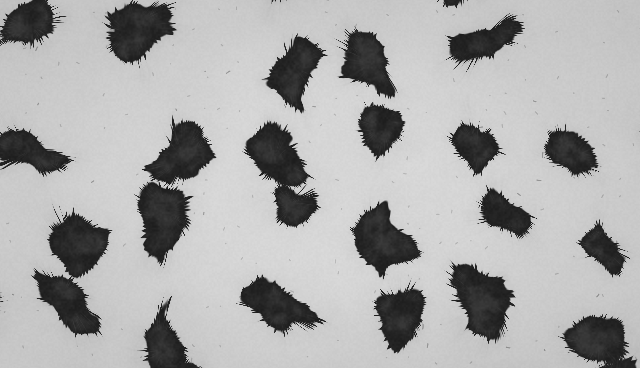
Give the GLSL for this texture, as a Shadertoy shader.

```glsl
const float TAU = 6.2831853;
const vec2 CELL = vec2(0.29, 0.25);
const float PAPER_LIGHT = 0.836;
const float INK_DARK = 0.13;
const float INK_LIGHT = 0.215;

float hash(vec2 p) {
    vec3 q = fract(p.xyx * 0.1031);
    q += dot(q, q.yzx + 33.33);
    return fract((q.x + q.y) * q.z);
}

float noise(vec2 p) {
    vec2 i = floor(p), f = fract(p);
    f = f * f * (3.0 - 2.0 * f);
    return mix(mix(hash(i), hash(i + vec2(1, 0)), f.x),
               mix(hash(i + vec2(0, 1)), hash(i + vec2(1, 1)), f.x), f.y);
}

float fbm(vec2 p) {
    float sum = 0.0, amp = 0.5;
    for (int i = 0; i < 4; i++) {
        sum += amp * noise(p);
        p = p * 2.03 + 17.3;
        amp *= 0.5;
    }
    return sum;
}

vec2 rotate(vec2 p, float a) {
    return vec2(cos(a) * p.x + sin(a) * p.y, cos(a) * p.y - sin(a) * p.x);
}

float smoothMax(float a, float b, float k) {
    float h = max(k - abs(a - b), 0.0) / k;
    return max(a, b) + 0.25 * h * h * k;
}

// Rounded polygon whose sides lie near an ellipse
float patchDistance(vec2 p, vec2 radii, vec2 seed) {
    float d = -1.0;
    for (int i = 0; i < 6; i++) {
        float k = float(i);
        float a = (k + 0.7 * hash(seed + k * 3.7)) * TAU / 6.0;
        vec2 n = vec2(cos(a), sin(a));
        float reach = length(radii * n) * mix(0.7, 1.15, hash(seed + k * 5.1 + 40.0));
        d = smoothMax(d, dot(p, n) - reach, 0.018);
    }
    return d;
}

// Length of the hairs standing on the outline at a given angle
float fringe(float angle, float count, vec2 seed) {
    float s = angle * count / TAU + count;
    float len = hash(vec2(floor(s), 7.0) + seed);
    float tip = 1.0 - abs(fract(s) - 0.5) * 2.0;
    return len * len * tip * mix(0.4, 1.0, noise(vec2(s * 0.12, seed.x)));
}

// Signed distance to one furry patch in a grid cell
float furPatch(vec2 p, vec2 id) {
    vec2 seed = id * 7.0 + 130.0;
    if (hash(seed + 1.0) < 0.1) return 1.0;
    vec2 jitter = vec2(hash(seed + 2.0), hash(seed + 3.0)) - 0.5;
    vec2 q = p - (id + 0.5 + 0.6 * jitter) * CELL;
    float lean = hash(seed + 4.0) < 0.6 ? -0.9 : 0.75;
    q = rotate(q, lean + 0.9 * (hash(seed + 5.0) - 0.5));
    q.y += 5.0 * (hash(seed + 6.0) - 0.5) * q.x * q.x;
    vec2 radii = vec2(mix(0.058, 0.112, hash(seed + 8.0)), mix(0.039, 0.06, hash(seed + 9.0)));
    vec2 warp = vec2(noise(p * 15.0 + seed), noise(p * 15.0 + seed + 60.0)) - 0.5;
    vec2 ripple = vec2(noise(p * 48.0), noise(p * 48.0 + 31.0)) - 0.5;
    float d = patchDistance(q + 0.046 * warp + 0.012 * ripple, radii, seed);
    float angle = atan(q.y / radii.y, q.x / radii.x);
    return d - 0.024 * fringe(angle + 3.0 * d, 80.0, seed);
}

// Short stray fibres, one at most per cell
float strayFibres(vec2 p, float size, float chance) {
    vec2 id = floor(p / size) + 90.0;
    vec2 offset = (vec2(hash(id + 11.0), hash(id + 23.0)) - 0.5) * 0.5;
    vec2 q = (fract(p / size) - 0.5 - offset) * size;
    q = rotate(q, TAU * hash(id + 37.0));
    q.y += 14.0 * q.x * q.x;
    q.x -= clamp(q.x, -0.18 * size * hash(id + 41.0), 0.0);
    return step(hash(id), chance) * (1.0 - smoothstep(0.0004, 0.0028, length(q)));
}

float paperTone(vec2 p, vec2 uv) {
    float edge = smoothstep(0.3, 1.4, length(uv * 2.0 - 1.0));
    float tone = PAPER_LIGHT - 0.065 * edge;
    tone += 0.04 * (fbm(p * 4.0 + 5.0) - 0.47);
    tone += 0.022 * (noise(p * 230.0) - 0.5);
    tone -= 0.13 * strayFibres(p, 0.045, 0.2);
    return tone - 0.22 * strayFibres(p + 0.37, 0.075, 0.1);
}

void mainImage(out vec4 fragColor, in vec2 fragCoord) {
    vec2 uv = fragCoord / iResolution.xy;
    vec2 p = fragCoord / iResolution.y;

    // Nearest patch among the neighbouring cells
    float d = 1.0;
    for (int y = -1; y <= 1; y++)
        for (int x = -1; x <= 1; x++)
            d = min(d, furPatch(p, floor(p / CELL) + vec2(x, y)));

    // Faint smudges around the patches
    float smudge = exp(-max(d, 0.0) / 0.022) * fbm(p * 22.0);
    float paper = paperTone(p, uv) - 0.07 * smudge;

    // Dark rim with a paler mottled middle
    float depth = smoothstep(0.0, 0.03, -d);
    float mottle = smoothstep(0.25, 0.7, fbm(p * 24.0 + 9.0));
    float ink = mix(INK_DARK, INK_LIGHT, depth * mottle);
    ink += 0.035 * (noise(p * 190.0) - 0.5);

    float cover = 1.0 - smoothstep(-0.0025, 0.0035, d);
    fragColor = vec4(vec3(mix(paper, ink, cover)), 1.0);
}
```
